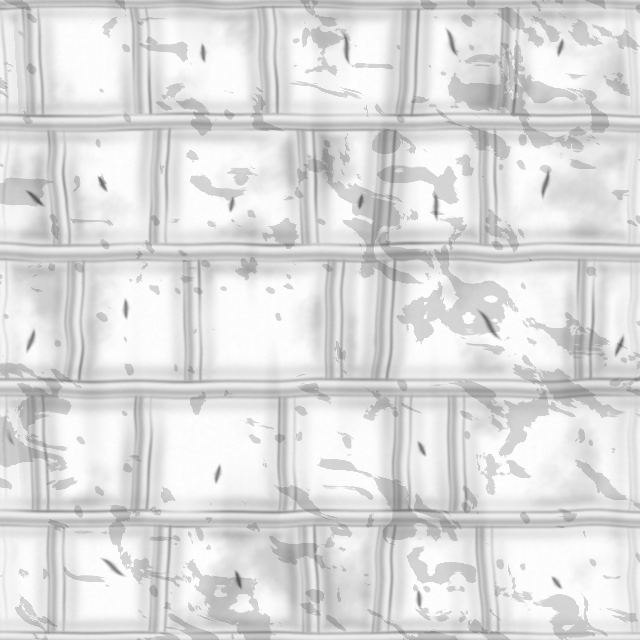
Reproduce this texture map procedurally as a Shadertoy shader.

```glsl
// Five courses of pale, uneven stone blocks with soft bevelled joints.
// Signed joint distances drive ridge profiles; layered value noise adds
// stains, ragged flakes and droplets, and each block may carry a scratch.

const float ROWS = 5.0;
const int JOINTS = 6;
const float TAU = 6.2831853;

// Joint positions per course, from the bottom course upward.
const float JOINT_X[30] = float[30](
    0.090, 0.250, 0.483, 0.600, 0.763, 0.997,
    0.060, 0.222, 0.449, 0.630, 0.715, 0.997,
    0.118, 0.300, 0.523, 0.600, 0.915, 0.997,
    0.091, 0.251, 0.483, 0.600, 0.763, 0.997,
    0.053, 0.221, 0.420, 0.640, 0.795, 0.997);

float hash(vec2 p) {
    return fract(sin(dot(p, vec2(127.1, 311.7))) * 43758.5453);
}

float noise(vec2 p) {
    vec2 i = floor(p), f = fract(p);
    f = f * f * (3.0 - 2.0 * f);
    return mix(mix(hash(i), hash(i + vec2(1, 0)), f.x),
               mix(hash(i + vec2(0, 1)), hash(i + vec2(1, 1)), f.x), f.y);
}

float fbm(vec2 p) {
    float sum = 0.0, amp = 0.5;
    for (int i = 0; i < 5; i++) {
        sum += amp * noise(p);
        p = mat2(1.6, 1.2, -1.2, 1.6) * p + 7.3;
        amp *= 0.5;
    }
    return sum;
}

mat2 rotation(float a) {
    return mat2(cos(a), sin(a), -sin(a), cos(a));
}

float bump(float x, float center, float width) {
    float t = (x - center) / width;
    return exp(-t * t);
}

// Darkness across a joint: grey groove, pale ridge, thin edges, wide halo.
float jointShade(float d, float wear) {
    float groove = 0.21 * bump(d, -0.005, 0.0058);
    float edges = (0.08 + 0.26 * wear) * bump(d, 0.011, 0.0028)
                + (0.24 - 0.18 * wear) * bump(d, -0.013, 0.0025);
    float halo = 0.11 * bump(abs(d), 0.025, 0.011) * (0.35 + wear);
    return groove + edges + halo + 0.05 * bump(d, 0.0, 0.016);
}

// Tapered gouge centred on a random point of the block.
float scratch(vec2 p, vec2 id) {
    p -= (vec2(hash(id + 3.1), hash(id + 5.7)) - 0.5) * vec2(0.06, 0.08);
    p = rotation(mix(0.5, 1.9, hash(id + 8.3))) * p;
    float halfLength = mix(0.014, 0.036, pow(hash(id + 1.9), 2.0));
    float along = clamp(1.0 - abs(p.x) / halfLength, 0.0, 1.0);
    p.y += 0.002 * sin(p.x * 110.0);
    float core = bump(p.y, 0.0, 0.0012 + 0.0032 * along);
    return core * smoothstep(0.0, 0.6, along) * step(0.15, hash(id + 6.2));
}

// Ragged grey flakes stretched along a slanted grain.
float flakes(vec2 p, float soft) {
    vec2 grain = rotation(0.55) * p * vec2(24.0, 42.0);
    float ragged = fbm(grain + 2.0 * noise(p * 18.0));
    float patches = fbm(p * 6.0 + 11.0) - 0.5;
    return smoothstep(0.645 - soft, 0.645 + soft, ragged + 0.7 * patches);
}

float droplets(vec2 p, float cells, float soft) {
    vec2 id = floor(p * cells);
    vec2 q = (fract(p * cells) - 0.5) / cells;
    q -= (vec2(hash(id), hash(id + 4.4)) - 0.5) * 0.4 / cells;
    q = rotation(0.4 + hash(id + 2.6)) * q * vec2(1.0, 1.6);
    float radius = mix(0.10, 0.27, hash(id + 9.1)) / cells;
    float d = length(q) - radius + 0.006 * (noise(p * 150.0) - 0.5);
    return (1.0 - smoothstep(-soft, soft, d)) * step(0.86, hash(id + 7.7));
}

void mainImage(out vec4 fragColor, in vec2 fragCoord) {
    vec2 uv = fragCoord / iResolution.xy;
    float pixel = 1.0 / iResolution.y;

    // Courses, with slightly uneven heights and wavering edges.
    float wave = 0.005 * (noise(uv * vec2(14.0, 5.0)) - 0.5);
    float course = ROWS * (uv.y + 0.01 * sin(TAU * uv.y) + wave);
    int row = int(mod(floor(course), ROWS));
    float height = fract(course) - 0.5;
    float dy = (fract(course + 0.5) - 0.5) / ROWS;

    // Nearest joint on either side of this point.
    float left = 1.0, right = 1.0, strength = 1.0;
    vec2 block = vec2(0.0);
    for (int k = 0; k < JOINTS; k++) {
        vec2 id = vec2(k, row);
        float lean = (hash(id + 0.5) - 0.5) * 0.024 * height;
        float waver = 0.006 * (noise(vec2(uv.y * 22.0, hash(id) * 90.0)) - 0.5);
        float offset = fract(uv.x - JOINT_X[row * JOINTS + k] - lean - waver);
        float weight = k == JOINTS - 1 ? 0.45 : 1.0;
        if (min(offset, 1.0 - offset) < min(left, right)) strength = weight;
        if (offset < left) { left = offset; block = id; }
        right = min(right, 1.0 - offset);
    }
    float dx = left < right ? left : -right;

    // Joints: uprights stop where they meet the horizontal groove.
    float upright = strength * jointShade(dx, noise(uv * vec2(9.0, 14.0)));
    upright *= smoothstep(0.006, 0.015, abs(dy));
    float level = jointShade(dy, noise(uv * vec2(14.0, 9.0) + 31.0));
    float shade = max(upright, level) + 0.3 * min(upright, level);

    // Soft stains and faint vertical streaks.
    float inside = smoothstep(0.01, 0.03, min(abs(dx), abs(dy)));
    shade += 0.16 * smoothstep(0.50, 0.78, fbm(uv * 8.0 + 40.0)) * inside;
    shade += 0.05 * smoothstep(0.6, 1.0, noise(uv * vec2(28.0, 5.0)));
    vec2 local = vec2(0.5 * (left - right), height / ROWS);
    shade += 0.48 * scratch(local, block + 17.0) * inside;

    // Surface wear and fine grain.
    float wear = max(flakes(uv, 0.015 + 2.0 * pixel),
                     droplets(uv + 0.013, 26.0, pixel));
    float tone = (0.99 - shade) * (1.0 - 0.16 * wear);
    tone += 0.012 * (noise(uv * 260.0) - 0.5);
    fragColor = vec4(vec3(clamp(tone, 0.0, 1.0)), 1.0);
}
```
